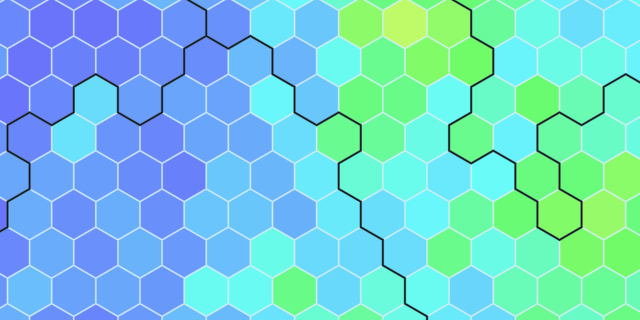
This pattern is drawn by a Shadertoy shader. Its source:

```glsl
const float PI = 3.14159265;
const float PITCH = 0.138;          // cell width in canvas heights
const float ROW_STEP = 0.8660254;   // row spacing in cell widths
const vec2 FIRST_CELL = vec2(0.17, 0.525);
const float PALE_HALF_WIDTH = 0.016;
const float DARK_HALF_WIDTH = 0.022;

float hash(vec2 p, float seed) {
    vec3 q = fract(vec3(p.xyx) * vec3(0.1031, 0.1030, 0.0973) + seed * 0.137);
    q += dot(q, q.yzx + 33.33);
    return fract((q.x + q.y) * q.z);
}

float bump(float x) {
    return exp(-x * x);
}

float blob(vec2 cell, vec2 centre, float radius) {
    return bump(length(cell - centre) / radius);
}

// Cell address: x in cell widths, y as row number from the top
vec2 nearestCell(vec2 p) {
    vec2 best = vec2(0.0);
    float bestDist = 1e5;
    for (int i = 0; i < 2; i++) {
        float row = floor(p.y / ROW_STEP) + float(i);
        float shift = 0.5 * mod(row, 2.0);
        vec2 cell = vec2(round(p.x - shift) + shift, row);
        float d = length(p - cell * vec2(1.0, ROW_STEP));
        if (d < bestDist) {
            bestDist = d;
            best = cell;
        }
    }
    return best;
}

// Territories are bounded by wavy curves sampled at the cell centres
int territory(vec2 cell) {
    float x = cell.x, row = cell.y;
    float wave = 0.5 * sin(row * PI * 0.5);
    float inletLeft = 10.5 + wave + smoothstep(3.0, 4.0, row);
    float inletRight = 12.5 + wave + pow(max(3.0 - row, 0.0), 4.0);
    if (row < 5.5 && x > inletLeft && x < inletRight) return 3;

    float divide = 5.21 + 0.53 * row + 0.95 * bump(row - 3.0) - 0.66 * bump(row + 0.5);
    if (x > divide) return 2;

    float shore = min(1.7 - 0.6 * cos(PI * x) + 3.27 * exp(-2.5 * x), 5.5);
    return (x < 4.4 && row < shore) ? 0 : 1;
}

vec3 hueColor(float hue, float saturation) {
    vec3 rgb = clamp(abs(mod(hue * 6.0 + vec3(0.0, 4.0, 2.0), 6.0) - 3.0) - 1.0, 0.0, 1.0);
    return mix(vec3(1.0), rgb, saturation);
}

// Blue to cyan drift, green patches, and a scatter with rare outliers
vec3 cellColor(vec2 cell) {
    float drift = 0.625 - 0.05 * smoothstep(3.0, 5.5, cell.x) - 0.052 * smoothstep(5.0, 9.0, cell.x);
    float patches = blob(cell, vec2(9.5, -0.2), 1.9)
                  + blob(cell, vec2(13.5, 5.2), 2.5)
                  + 0.5 * blob(cell, vec2(8.0, 2.4), 1.2)
                  + 0.7 * blob(cell, vec2(6.1, 7.0), 1.1);
    float scatter = hash(cell, 1.0) + hash(cell, 2.0) + hash(cell, 3.0) - 1.5;
    float outlier = pow(hash(cell, 4.0), 8.0);
    float hue = drift - 0.17 * patches + 0.05 * scatter - 0.09 * outlier;
    hue -= 0.06 * (1.0 - smoothstep(0.42, 0.48, hue));
    return hueColor(clamp(hue, 0.17, 0.655), 0.58);
}

float lineMask(float dist, float halfWidth, float pixel) {
    return 1.0 - smoothstep(halfWidth - 0.9 * pixel, halfWidth + 0.9 * pixel, dist);
}

void mainImage(out vec4 fragColor, in vec2 fragCoord) {
    vec2 uv = fragCoord / iResolution.y;
    vec2 p = vec2(uv.x, 1.0 - uv.y) / PITCH - FIRST_CELL;
    float pixel = 1.0 / (iResolution.y * PITCH);

    vec2 cell = nearestCell(p);
    vec2 local = p - cell * vec2(1.0, ROW_STEP);
    int home = territory(cell);

    // Distance to any side, and to sides shared with another territory
    float sideDist = 1.0, borderDist = 1.0;
    for (int i = 0; i < 6; i++) {
        float angle = float(i) * PI / 3.0;
        vec2 dir = vec2(cos(angle), sin(angle));
        float d = 0.5 - dot(local, dir);
        vec2 neighbour = cell + vec2(round(dir.x * 2.0) * 0.5, round(dir.y / ROW_STEP));
        sideDist = min(sideDist, d);
        if (territory(neighbour) != home) borderDist = min(borderDist, d);
    }

    vec3 color = cellColor(cell) * 0.985;
    color = mix(color, vec3(0.84, 0.93, 0.97), lineMask(sideDist, PALE_HALF_WIDTH, pixel));
    color = mix(color, vec3(0.05, 0.09, 0.11), lineMask(borderDist, DARK_HALF_WIDTH, pixel));
    fragColor = vec4(color, 1.0);
}
```
